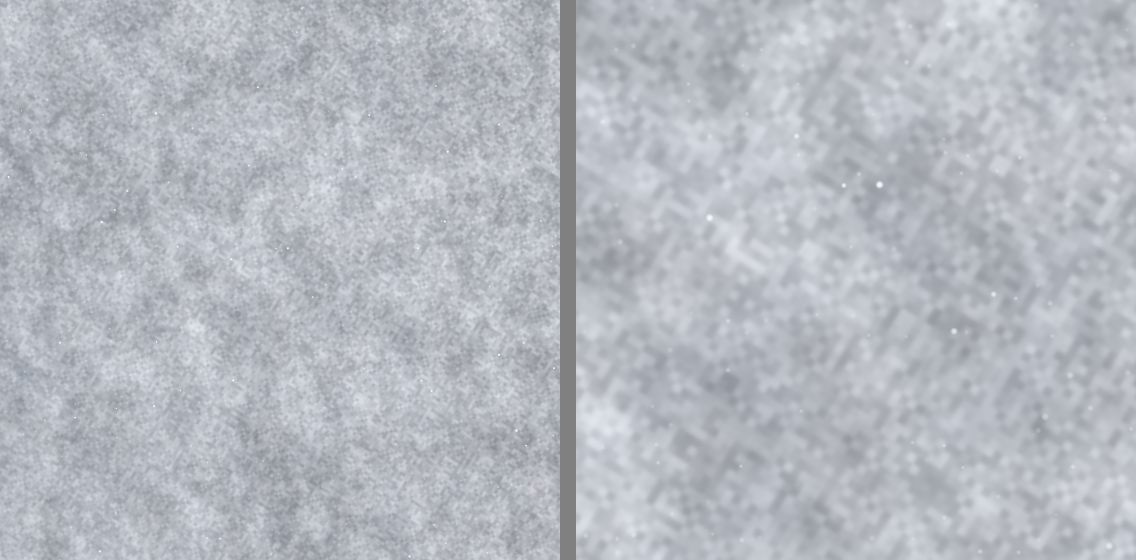
Left, the full canvas; right, a detail of the centre.
This texture is drawn by a WebGL 1 fragment shader. Its source:

```glsl
precision highp float;
// Soft, sunlit snow surface with fine grain, shaded hollows and sparse glints.
uniform vec2 u_resolution;

#define SNOW_COLOR vec3(0.707, 0.722, 0.752)
#define BROAD_SHADE 0.06
#define HOLLOW_SHADE 0.105
#define CLUMP_SHADE 0.09
#define CRUMB_SHADE 0.08
#define GRAIN_SHADE 0.13
#define GRAIN_SCALE 185.0
#define TINT_VARIATION 0.018
#define GLINT_SCALE 42.0
#define GLINT_CHANCE 0.055
#define GLINT_RADIUS 0.0034

float hash(vec2 p) {
    vec3 q = fract(vec3(p.xyx) * 0.1031);
    q += dot(q, q.yzx + 33.33);
    return fract((q.x + q.y) * q.z);
}

// Smooth value noise centred on zero.
float noise(vec2 p) {
    vec2 cell = floor(p);
    vec2 f = fract(p);
    vec2 w = f * f * f * (f * (f * 6.0 - 15.0) + 10.0);
    float low = mix(hash(cell), hash(cell + vec2(1.0, 0.0)), w.x);
    float high = mix(hash(cell + vec2(0.0, 1.0)), hash(cell + vec2(1.0)), w.x);
    return mix(low, high, w.y) - 0.5;
}

// Noise on a rotated grid, so that layers share no axes.
float layer(vec2 p, float scale, float angle, float seed) {
    float c = cos(angle);
    float s = sin(angle);
    return noise(mat2(c, s, -s, c) * p * scale + seed);
}

// Small bright crystals, at most one per cell and kept inside it.
float glints(vec2 p, float scale, float chance, float radius, float seed) {
    vec2 cell = floor(p * scale) + seed;
    vec2 jitter = vec2(hash(cell + 17.3), hash(cell + 41.7));
    vec2 offset = (fract(p * scale) - mix(vec2(0.25), vec2(0.75), jitter)) / scale;
    float size = radius * mix(0.55, 1.0, hash(cell + 73.1));
    float edge = max(size * 0.8, 1.0 / min(u_resolution.x, u_resolution.y));
    float spot = 1.0 - smoothstep(size - edge, size, length(offset));
    float strength = mix(0.35, 1.0, hash(cell + 97.9));
    return spot * strength * step(hash(cell), chance);
}

void main() {
    vec2 uv = gl_FragCoord.xy / u_resolution;
    vec2 p = gl_FragCoord.xy / min(u_resolution.x, u_resolution.y) + 3.0;

    // Hollows are slightly tall, leaning and warped.
    vec2 warp = vec2(layer(p, 9.0, 0.4, 11.0), layer(p, 9.0, 1.1, 57.0)) * 0.035;
    vec2 slope = vec2(p.x + 0.18 * p.y, p.y * 0.78) + warp;

    // Shading from broad swells down to single grains.
    float shade = BROAD_SHADE * layer(slope, 6.0, 0.3, 5.0);
    shade += HOLLOW_SHADE * layer(slope, 17.0, 0.25, 23.0);
    shade += CLUMP_SHADE * layer(slope, 38.0, 0.7, 71.0);
    shade += CRUMB_SHADE * layer(p, 85.0, 1.2, 31.0);
    float crispness = mix(0.85, 1.15, clamp(0.5 * (uv.x + uv.y), 0.0, 1.0));
    shade += GRAIN_SHADE * crispness * layer(p, GRAIN_SCALE, 0.55, 13.0);

    // Cool on the left, more neutral on the right.
    vec3 color = SNOW_COLOR + shade;
    float tint = (uv.x - 0.5) * 0.7 + layer(p, 24.0, 0.9, 89.0);
    color += TINT_VARIATION * tint * vec3(0.6, 0.0, -0.3);

    // Sparse glints over a dusting of faint ones.
    float sparkle = glints(p, GLINT_SCALE, GLINT_CHANCE, GLINT_RADIUS, 7.0);
    sparkle += 0.4 * glints(p + 0.37, GLINT_SCALE * 2.2, 0.09, GLINT_RADIUS * 0.7, 19.0);
    color = mix(color, vec3(0.97, 0.98, 1.0), clamp(sparkle, 0.0, 1.0));

    gl_FragColor = vec4(color, 1.0);
}
```
